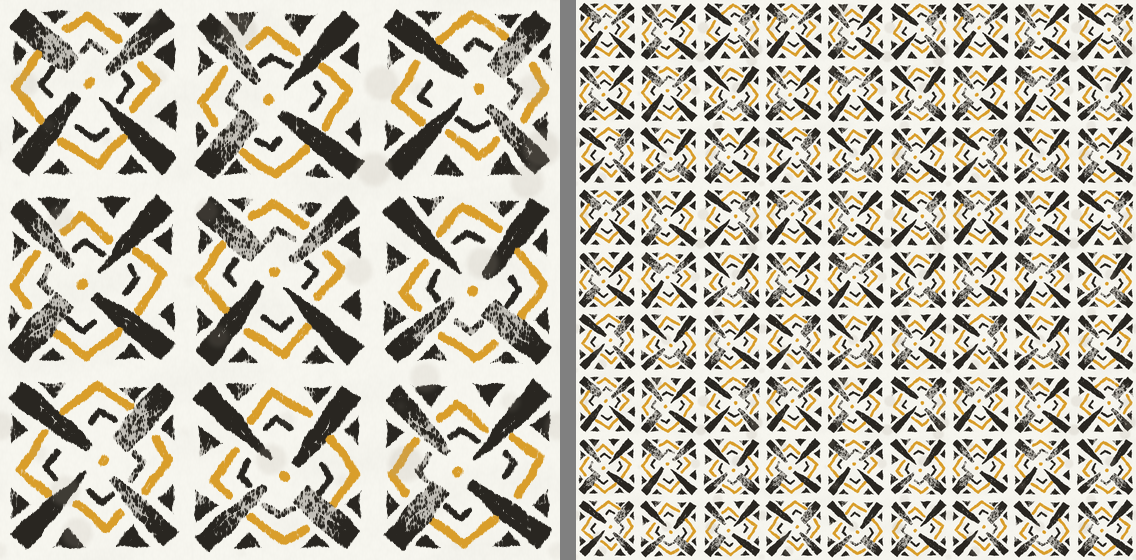
Left, the tile; right, the same tile 3 across and 3 down.
A WebGL 1 fragment shader for this pattern:

```glsl
precision highp float;
uniform vec2 u_resolution;

#define REPEATS 3.0
#define TAU 6.2831853
#define PAPER vec3(0.965, 0.962, 0.935)
#define DARK vec3(0.16, 0.15, 0.13)
#define WORN vec3(0.76, 0.75, 0.72)
#define OCHRE vec3(0.85, 0.62, 0.17)
#define OCHRE_WORN vec3(0.90, 0.79, 0.58)
#define STAIN vec3(0.70, 0.66, 0.61)
#define ROUGHNESS 0.016
#define JITTER 0.02
#define STAIN_CELLS 13.0

vec2 hash2(vec2 p) {
  return fract(sin(vec2(dot(p, vec2(127.1, 311.7)), dot(p, vec2(269.5, 183.3)))) * 4375.85);
}

// Distance to the nearest cell point; wraps after the given whole period.
float cellular(vec2 uv, vec2 period) {
  vec2 p = uv * period, base = floor(p);
  float nearest = 2.0;
  for (int y = -1; y <= 1; y++)
    for (int x = -1; x <= 1; x++) {
      vec2 id = base + vec2(x, y);
      nearest = min(nearest, length(id + hash2(mod(id, period)) - p));
    }
  return nearest;
}

// Sparse soft round blots.
float blots(vec2 uv) {
  vec2 p = uv * STAIN_CELLS, base = floor(p);
  float amount = 0.0;
  for (int y = -1; y <= 1; y++)
    for (int x = -1; x <= 1; x++) {
      vec2 id = base + vec2(x, y), wrapped = mod(id, STAIN_CELLS);
      vec2 kind = hash2(wrapped + 41.0);
      float d = length(id + hash2(wrapped + 7.0) - p) - mix(0.1, 0.45, kind.y);
      amount += step(0.8, kind.x) * mix(0.3, 1.0, kind.y) * (1.0 - smoothstep(-0.12, 0.08, d));
    }
  return min(amount, 1.0);
}

float segment(vec2 p, vec2 a, vec2 b) {
  vec2 d = b - a;
  return length(p - a - d * clamp(dot(p - a, d) / dot(d, d), 0.0, 1.0));
}

float chevron(vec2 p, vec2 apex, vec2 leftArm, vec2 rightArm, float halfWidth) {
  return min(segment(p, apex, apex + leftArm), segment(p, apex, apex + rightArm)) - halfWidth;
}

// Tapered blunt bar: distance, position along it, position across it.
vec3 bar(vec2 p, vec2 a, vec2 b, float widthA, float widthB) {
  float len = distance(a, b);
  vec2 dir = (b - a) / len, r = p - a;
  float along = dot(r, dir), across = r.x * dir.y - r.y * dir.x;
  float h = clamp(along / len, 0.0, 1.0);
  float halfWidth = mix(widthA, widthB, h) + 0.01 * sin(h * TAU * 0.5);
  vec2 e = vec2(abs(across) - halfWidth, abs(along - 0.5 * len) - 0.5 * len) + 0.008;
  return vec3(length(max(e, 0.0)) + min(max(e.x, e.y), 0.0) - 0.008, h, across);
}

// Triangle pointing down from its base centre.
float wedge(vec2 q, float depth) {
  float halfBase = 0.035 + 0.4 * depth;
  float flank = (abs(q.x) * depth - (q.y + depth) * halfBase) / length(vec2(depth, halfBase));
  return max(q.y, flank) - 0.006;
}

vec3 layInk(vec3 under, vec3 ink, vec3 worn, float d, float wear, float grain, float aa) {
  float bare = smoothstep(0.0, 0.3, grain - 0.85 + 0.6 * wear);
  float cover = 1.0 - smoothstep(-aa, aa, d + ROUGHNESS * (grain - 0.45));
  return mix(under, mix(ink, worn, bare), cover);
}

void main() {
  vec2 uv = gl_FragCoord.xy / u_resolution;
  vec2 cell = floor(uv * REPEATS);
  float aa = 0.8 * REPEATS / min(u_resolution.x, u_resolution.y);
  float grain = 0.6 * cellular(uv, vec2(230.0, 110.0)) + 0.5 * cellular(uv, vec2(70.0, 45.0));

  // Aged paper
  float smear = sin(TAU * (3.0 * uv.y + 0.3 * sin(TAU * 2.0 * uv.x))) * sin(TAU * (uv.x - 5.0 * uv.y));
  vec3 color = PAPER - 0.012 * max(smear, 0.0) - 0.02 * (grain - 0.45);

  // Local frame and quarter turn of each repeat
  vec2 p = fract(uv * REPEATS) - 0.5 - JITTER * (hash2(cell + 3.0) - 0.5);
  p += 0.004 * sin(TAU * (uv.yx * vec2(19.0, 17.0) + 2.0 * uv));
  vec3 turns = cell.y < 0.5 ? vec3(3, 2, 1) : cell.y < 1.5 ? vec3(1, 0, 2) : vec3(0, 1, 3);
  float turn = cell.x < 0.5 ? turns.x : cell.x < 1.5 ? turns.y : turns.z;

  // Four sides, each with a bar, two chevrons and two wedges
  for (int i = 0; i < 4; i++) {
    float side = mod(float(i) + turn, 4.0);
    vec4 pick = 1.0 - step(0.5, abs(vec4(0, 1, 2, 3) - side));
    vec2 vary = hash2(cell * 5.0 + side + 11.0);
    vec2 shift = JITTER * (vary - 0.5);

    vec2 inner = vec2(dot(pick, vec4(-0.115, -0.105, -0.028, -0.01)), dot(pick, vec4(0.145, 0.065, 0.032, 0.097)));
    float outerWidth = dot(pick, vec4(0.062, 0.057, 0.066, 0.062));
    float innerWidth = dot(pick, vec4(0.058, 0.02, 0.008, 0.028));
    vec3 b = bar(p, vec2(-0.41, 0.40) + shift, inner, outerWidth, innerWidth);
    float scratch = 1.0 - smoothstep(0.0, 0.008, abs(b.z - 0.014 * sin(9.0 * b.y + 6.0 * vary.x)));
    float wear = dot(pick, vec4(0.95, 0.85, 0.15, 0.3)) * smoothstep(-0.1, 0.65, b.y);
    wear += 0.45 * scratch * smoothstep(0.2, 0.4, b.y) * (1.0 - smoothstep(0.6, 0.8, b.y));
    color = layInk(color, DARK, WORN, b.x, wear, grain, aa);

    vec2 apex = vec2(dot(pick, vec4(-0.037, -0.065, -0.028, 0.026)), dot(pick, vec4(0.409, 0.34, 0.39, 0.425))) + shift;
    vec2 leftArm = vec2(-0.15 - apex.x, -dot(pick, vec4(0.07, 0.083, 0.15, 0.138)));
    vec2 rightArm = vec2(dot(pick, vec4(0.174, 0.155, 0.2, 0.177)), -0.125 + shift.y);
    float ochre = chevron(p, apex, leftArm, rightArm, 0.022);
    float heart = length(p - vec2(-0.03, 0.055)) - 0.029;
    ochre = min(ochre, mix(1.0, heart, pick.x));
    color = layInk(color, OCHRE, OCHRE_WORN, ochre, 0.3, grain, aa);

    float hook = chevron(p, apex + vec2(0.02, -0.14), vec2(-0.055, -0.045) - shift, vec2(0.085, -0.055) + shift, 0.017);
    color = layInk(color, DARK, WORN, hook, dot(pick, vec4(0.9, 0.2, 0.25, 0.2)), grain, aa);

    vec2 w = p - vec2(-0.205, 0.43) - shift;
    float leftWedge = wedge(w, dot(pick, vec4(0.055, 0.105, 0.085, 0.065)));
    vec2 v = p - vec2(dot(pick, vec4(0.17, 0.12, 0.2, 0.215)), 0.425) + shift;
    float rightWedge = wedge(v, dot(pick, vec4(0.07, 0.1, 0.07, 0.06)));
    float fade = smoothstep(-0.05, 0.06, leftWedge < rightWedge ? w.x : -v.x);
    color = layInk(color, DARK, WORN, min(leftWedge, rightWedge), 0.15 + vary.y * fade, grain, aa);

    p = vec2(-p.y, p.x);
  }

  color = mix(color, STAIN, 0.2 * blots(uv));
  gl_FragColor = vec4(color, 1.0);
}
```
